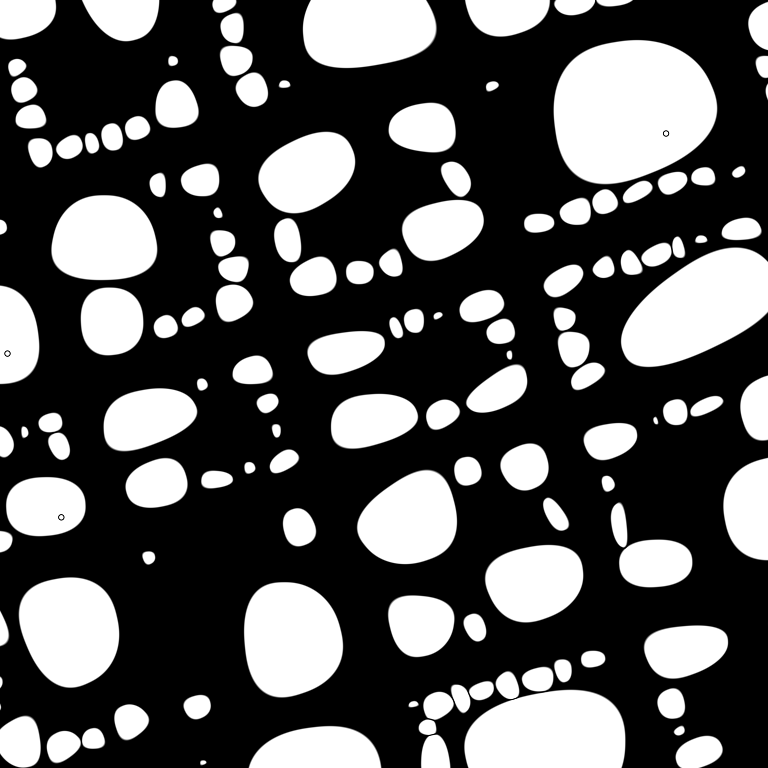
This pattern is drawn by a three.js fragment shader. Its source:

```glsl
// White rounded pebbles lining the edges of tilted, irregular city-like blocks on black.
varying vec2 vUv;

const vec3 GROUND = vec3(0.0);
const vec3 PEBBLE = vec3(1.0);
const float TILT = 0.275;                 // rotation of the block grid
const vec2 PERIOD = vec2(0.29, 0.25);     // mean block spacing
const float GRID_JITTER = 0.5;            // irregularity of the streets
const float HALF_STREET = 0.026;
const float BEAD_INSET = 0.015;           // bead row distance from block edge
const vec2 BEAD_PITCH = vec2(0.026, 0.037);
const vec2 BEAD_DEPTH = vec2(0.009, 0.021);
const vec2 BOULDER = vec2(0.10, 0.43);    // main corner stone, share of block
const float TINY_CHANCE = 0.14;
const float RING_RADIUS = 0.0035;
const float EDGE = 0.0011;
const float SEAM = 0.0026;

float hash(vec3 p) {
  p = fract(p * vec3(0.1031, 0.1030, 0.0973));
  p += dot(p, p.yzx + 33.33);
  return fract((p.x + p.y) * p.z);
}

// Approximate signed distance to a tapered, slightly squarish ellipse
float pebble(vec2 p, vec2 radii, vec2 id, float seed) {
  float a = (hash(vec3(id, seed + 0.3)) - 0.5) * 0.6;
  p = mat2(cos(a), -sin(a), sin(a), cos(a)) * p;
  vec2 taper = vec2(hash(vec3(id, seed + 0.5)), hash(vec3(id, seed + 0.7))) - 0.5;
  vec2 q = p / radii;
  q *= 1.0 + 0.45 * taper * clamp(q.yx, -1.5, 1.5);
  vec2 m = pow(abs(q) + 1e-4, vec2(2.35));
  float l = pow(m.x + m.y, 1.0 / 2.35);
  return l * (l - 1.0) / max(length(q / radii), 1e-3);
}

// Keep the two nearest distances, so touching stones get a seam
void add(inout vec3 field, float d) {
  field.y = min(field.y, max(field.x, d));
  field.x = min(field.x, d);
}

vec2 corner(float k) {
  k = mod(k, 4.0);
  return vec2(step(0.5, k) * step(k, 2.5), step(1.5, k));
}

// Radius of a corner stone as a share of the block size
float cornerShare(vec2 id, float k) {
  k = mod(k, 4.0);
  float mainCorner = floor(4.0 * hash(vec3(id, 1.0)));
  float share = mix(BOULDER.x, BOULDER.y, hash(vec3(id, 2.0)));
  if (abs(k - mainCorner) < 0.5) return share;
  return (0.5 - share) * mix(0.15, 0.8, hash(vec3(id, 3.0 + k)));
}

vec2 gridLine(vec2 id) {
  vec2 shift = vec2(hash(vec3(id.x, 7.0, 11.0)), hash(vec3(id.y, 19.0, 23.0)));
  return (id + GRID_JITTER * (shift - 0.5)) * PERIOD;
}

// Row of beads between the stones at corners k and k + 1
void addBeads(inout vec3 field, vec2 p, vec2 id, vec2 lo, vec2 size, float k) {
  float seed = 20.0 + 40.0 * k;
  if (hash(vec3(id, seed)) < 0.1) return;
  vec2 a = corner(k), b = corner(k + 1.0), dir = abs(b - a);
  float start = 2.0 * cornerShare(id, k) + 0.04;
  float span = 0.96 - 2.0 * cornerShare(id, k + 1.0) - start;
  float len = span * dot(size, dir);
  float count = floor(len / mix(BEAD_PITCH.x, BEAD_PITCH.y, hash(vec3(id, seed + 1.0))));
  for (float i = 0.0; i < 14.0; i++) {
    if (i >= count) break;
    float s = seed + 2.0 + i;
    float from = i + 0.6 * (hash(vec3(id, s)) - 0.5);
    float to = i + 1.0 + 0.6 * (hash(vec3(id, s + 1.0)) - 0.5);
    float t = start + span * 0.5 * (from + to) / count;
    vec2 center = lo + clamp(size * mix(a, b, t), vec2(BEAD_INSET), size - BEAD_INSET);
    center += (hash(vec3(id, s + 0.1)) - 0.5) * 0.006 * dir.yx;
    float along = 0.5 * (to - from) * len / count * mix(0.72, 1.03, hash(vec3(id, s + 0.2)));
    float across = mix(BEAD_DEPTH.x, BEAD_DEPTH.y, hash(vec3(id, s + 0.4)));
    float scale = hash(vec3(id, s + 0.6)) < TINY_CHANCE ? 0.38 : 1.0;
    add(field, pebble(p - center, scale * (along * dir + across * dir.yx), id, s));
  }
}

void main() {
  float c = cos(TILT), s = sin(TILT);
  vec2 p = mat2(c, -s, s, c) * vUv;
  vec2 home = floor(p / PERIOD);
  vec3 field = vec3(1.0);                 // nearest, second nearest, ring

  for (float j = -1.0; j <= 1.0; j++) {
    for (float i = -1.0; i <= 1.0; i++) {
      vec2 id = home + vec2(i, j);
      vec2 lo = gridLine(id) + HALF_STREET;
      vec2 size = gridLine(id + 1.0) - HALF_STREET - lo;
      vec2 outside = abs(p - lo - 0.5 * size) - 0.5 * size;
      if (max(outside.x, outside.y) > 0.03) continue;

      for (float k = 0.0; k < 4.0; k++) {
        // Corner stone, sometimes with a tiny ring inside
        float share = cornerShare(id, k);
        vec2 center = lo + size * mix(vec2(share), vec2(1.0 - share), corner(k));
        float wide = mix(0.88, 1.08, hash(vec3(id, 8.0 + k)));
        vec2 radii = size * share * vec2(wide, 1.96 - wide);
        add(field, pebble(p - center, radii, id, 12.0 + k));
        if (share > 0.25 && hash(vec3(id, 16.0)) < 0.3) {
          float ring = length(p - center - radii * vec2(0.3, -0.5)) - RING_RADIUS;
          field.z = min(field.z, abs(ring));
        }
        addBeads(field, p, id, lo, size, k);
      }
    }
  }

  // Stone coverage, cut by seams and rings
  float cover = 1.0 - smoothstep(-EDGE, EDGE, field.x);
  cover *= smoothstep(0.0, SEAM, field.y - field.x);
  cover *= smoothstep(0.0, 0.5 * SEAM, field.z);
  gl_FragColor = vec4(mix(GROUND, PEBBLE, cover), 1.0);
}
```
